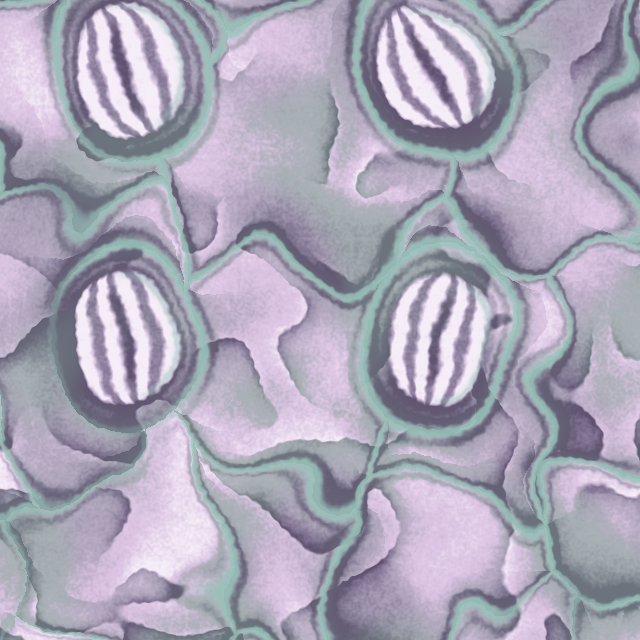
Give the GLSL for this texture, as a Shadertoy shader.

```glsl
// Leaf epidermis under a microscope: lobed cells with pale teal walls and
// striped oval stomata. Warped Voronoi edges give the walls, ellipses with
// meridian stripes give the stomata, and gradient noise shades the folds.

const vec3 SHADOW = vec3(0.37, 0.31, 0.43);
const vec3 MAUVE  = vec3(0.51, 0.45, 0.58);
const vec3 LILAC  = vec3(0.69, 0.64, 0.74);
const vec3 PINK   = vec3(0.86, 0.77, 0.89);
const vec3 PEARL  = vec3(0.96, 0.93, 0.97);
const vec3 SLATE  = vec3(0.42, 0.45, 0.49);
const vec3 MIST   = vec3(0.66, 0.69, 0.71);
const vec3 TEAL   = vec3(0.60, 0.76, 0.73);

vec2 hash2(vec2 p) {
    p = vec2(dot(p, vec2(127.1, 311.7)), dot(p, vec2(269.5, 183.3)));
    return fract(sin(p) * 43758.5);
}

float gradDot(vec2 corner, vec2 offset) {
    float a = 6.2832 * hash2(corner).x;
    return dot(vec2(cos(a), sin(a)), offset);
}

float gradNoise(vec2 p) {
    vec2 i = floor(p), f = fract(p), e = vec2(0, 1);
    vec2 w = f * f * f * (f * (f * 6.0 - 15.0) + 10.0);
    float low  = mix(gradDot(i, f), gradDot(i + e.yx, f - e.yx), w.x);
    float high = mix(gradDot(i + e, f - e), gradDot(i + e.yy, f - e.yy), w.x);
    return 1.4 * mix(low, high, w.y);
}

vec2 warp(vec2 p, float freq, float amount) {
    return p + amount * vec2(gradNoise(p * freq), gradNoise(p * freq + 31.7));
}

// Distance to the nearest Voronoi edge (x) and direction towards it (yz)
vec3 cellWall(vec2 p) {
    vec2 cell = floor(p), f = fract(p), nearest = vec2(9.0);
    for (int k = 0; k < 9; k++) {
        vec2 o = vec2(k % 3, k / 3) - 1.0;
        vec2 site = o + 0.1 + 0.8 * hash2(cell + o) - f;
        if (dot(site, site) < dot(nearest, nearest)) nearest = site;
    }
    vec3 wall = vec3(9.0, 0.0, 1.0);
    for (int k = 0; k < 25; k++) {
        vec2 o = vec2(k % 5, k / 5) - 2.0;
        vec2 site = o + 0.1 + 0.8 * hash2(cell + o) - f;
        vec2 gap = site - nearest;
        if (dot(gap, gap) < 1e-4) continue;
        vec2 n = normalize(gap);
        float d = dot(0.5 * (site + nearest), n);
        if (d < wall.x) wall = vec3(d, n);
    }
    return wall;
}

// Nearest stoma: unit-ellipse coordinates (xy), its seed (z), radius (w)
vec4 nearestStoma(vec2 p) {
    vec4 best = vec4(9.0);
    for (int i = 0; i < 4; i++) {
        vec2 rnd = hash2(vec2(i, 7));
        vec2 centre = vec2(0.21 + 0.48 * float(i % 2), 0.49 + 0.38 * float(i / 2));
        vec2 q = p - centre - 0.05 * (rnd - 0.5);
        float a = mix(0.2, 0.5, rnd.y) * (i == 1 ? -1.0 : 1.0);
        q = mat2(cos(a), -sin(a), sin(a), cos(a)) * q / vec2(0.083, 0.108);
        float r = length(q);
        if (r < best.w) best = vec4(q, rnd.x, r);
    }
    return best;
}

float foldShadow(float x, float reach) {
    return smoothstep(-0.03, 0.03, x) * exp(-max(x, 0.0) / reach);
}

float band(float x, float centre, float width) {
    float k = (x - centre) / width;
    return exp(-k * k);
}

// Striped guard cells with a dark central pore
float stomaTone(vec2 q, float seed) {
    float u = q.x / sqrt(max(1.0 - 0.85 * q.y * q.y, 0.1));
    u += 0.07 * gradNoise(q * 2.5 + seed * 40.0);
    float stripes = 0.5 - 0.5 * cos(u * mix(10.0, 16.0, seed));
    float pore = band(u, 0.0, 0.13) * (1.0 - smoothstep(0.5, 0.8, abs(q.y)));
    return mix(0.3, 1.0, smoothstep(0.05, 0.75, stripes)) - 0.25 * pore;
}

vec3 palette(float t, float greyness) {
    vec3 lilac = mix(SHADOW, MAUVE, smoothstep(0.0, 0.25, t));
    lilac = mix(lilac, LILAC, smoothstep(0.2, 0.5, t));
    lilac = mix(lilac, PINK, smoothstep(0.45, 0.75, t));
    lilac = mix(lilac, PEARL, smoothstep(0.72, 1.0, t));
    vec3 grey = mix(SLATE, MIST, smoothstep(0.05, 0.55, t));
    return mix(lilac, grey, greyness * (1.0 - smoothstep(0.5, 0.8, t)));
}

void mainImage(out vec4 fragColor, in vec2 fragCoord) {
    vec2 p = warp(fragCoord / iResolution.y, 85.0, 0.003);
    vec2 lobed = warp(p, 7.0, 0.085);

    // Walls: cell edges, cut off by a ring around each stoma
    float scale = 3.3;
    vec3 wall = cellWall(lobed * scale + 4.0);
    wall.x /= scale;
    vec4 stoma = nearestStoma(mix(p, lobed, 0.2));
    float ring = (stoma.w - 1.38) * 0.09;
    vec2 outward = stoma.xy / max(stoma.w, 0.01);
    if (ring < wall.x) wall = vec3(abs(ring), -sign(ring) * outward);
    float lit = smoothstep(-0.6, 0.8, dot(wall.yz, vec2(-0.4, -0.9)));
    float focus = smoothstep(-0.45, 0.05, gradNoise(p * 3.0 + 5.0) + 0.5 * (p.x + p.y) - 0.3);

    // Soft relief: broad shading, curled folds, shadows beside the walls
    float fold = gradNoise(lobed * 6.5 + 12.0);
    float foldMask = smoothstep(-0.2, 0.35, gradNoise(p * 5.0 + 21.0) + 0.35 - 0.4 * p.y);
    float tone = 0.68 + 0.38 * gradNoise(lobed * 5.0 + 3.0);
    tone += foldMask * (0.22 * foldShadow(-fold, 0.2) - 0.5 * foldShadow(fold, 0.2));
    tone -= mix(0.1, 0.55, lit) * exp(-wall.x / 0.035);
    tone -= 0.3 * focus * band(wall.x, 0.015, 0.006);
    tone -= 0.18 * (1.0 - smoothstep(1.2, 1.45, stoma.w));

    // Stoma interior and its dark rim
    float inside = 1.0 - smoothstep(0.93, 1.03, stoma.w);
    tone = mix(tone, stomaTone(stoma.xy, stoma.z), inside);
    tone -= 0.35 * band(stoma.w, 1.03, 0.07);
    tone += 0.07 * gradNoise(p * 170.0) + 0.05 * gradNoise(p * 60.0);

    // Colour: grey-green patches, then teal on the walls and stoma edges
    float greyness = smoothstep(-0.2, 0.35, gradNoise(p * 4.5 + 9.0) + 0.35 * (0.5 - p.y));
    greyness = max(greyness, 0.8 * exp(-wall.x / 0.025)) * (1.0 - 0.7 * inside);
    vec3 colour = palette(clamp(tone, 0.0, 1.0), greyness);
    float ridge = (1.0 - smoothstep(0.003, 0.010, wall.x)) * mix(0.25, 0.85, focus);
    float edge = 0.5 * band(stoma.w, 0.92, 0.05) * smoothstep(-0.1, 0.6, outward.x);
    colour = mix(colour, TEAL, max(ridge, edge));
    fragColor = vec4(colour, 1.0);
}
```
